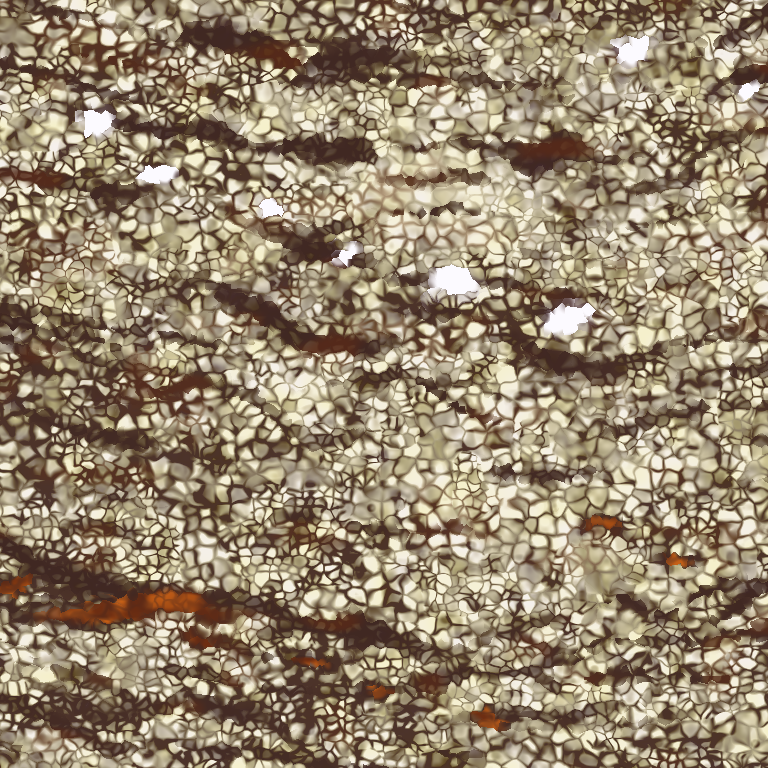
Give the GLSL for this texture, as a WebGL 1 fragment shader.

```glsl
precision highp float;
// Thin section of a fine-grained rock: pale grains, dark wavy seams, rusty lenses and white pores.
uniform vec2 u_resolution;

const vec3 UMBER = vec3(0.30, 0.20, 0.16);
const vec3 BROWN = vec3(0.42, 0.34, 0.23);
const vec3 OLIVE = vec3(0.55, 0.49, 0.40);
const vec3 SAND = vec3(0.67, 0.63, 0.51);
const vec3 CREAM = vec3(0.84, 0.80, 0.68);
const vec3 IVORY = vec3(0.96, 0.94, 0.86);
const vec3 SEAM_CORE = vec3(0.20, 0.11, 0.11);
const vec3 RUST_DARK = vec3(0.43, 0.17, 0.06);
const vec3 RUST_LIGHT = vec3(0.80, 0.38, 0.08);
const vec3 PORE_RIM = vec3(0.62, 0.57, 0.64);
const vec3 PORE_WHITE = vec3(0.99, 0.98, 1.0);
const vec2 GRAIN_COUNT = vec2(46.0, 52.0);

float hash(vec2 p) {
  vec3 q = fract(vec3(p.xyx) * 0.1031);
  q += dot(q, q.yzx + 33.33);
  return fract((q.x + q.y) * q.z);
}

vec2 hash2(vec2 p) {
  return vec2(hash(p), hash(p + 57.3));
}

float noise(vec2 p) {
  vec2 i = floor(p), f = fract(p);
  f = f * f * (3.0 - 2.0 * f);
  return mix(mix(hash(i), hash(i + vec2(1, 0)), f.x),
             mix(hash(i + vec2(0, 1)), hash(i + vec2(1, 1)), f.x), f.y);
}

vec2 noise2(vec2 p) {
  return vec2(noise(p), noise(p + 31.7)) - 0.5;
}

// x: distance to the border in cells, y: random value of the grain, zw: offset to its centre
vec4 grains(vec2 p) {
  vec2 cell = floor(p), centre = vec2(0.0);
  float nearest = 9.0, second = 9.0, id = 0.0;
  for (int j = -1; j <= 1; j++) {
    for (int i = -1; i <= 1; i++) {
      vec2 c = cell + vec2(float(i), float(j));
      vec2 offset = c + 0.05 + 0.9 * hash2(c) - p;
      float d = length(offset);
      if (d < nearest) {
        second = nearest;
        nearest = d;
        centre = offset;
        id = hash(c + 91.7);
      } else {
        second = min(second, d);
      }
    }
  }
  return vec4(0.5 * (second - nearest), id, centre);
}

// Broken, nearly horizontal bands that sag towards the right
float seams(vec2 p, float rows, float thickness, float seed) {
  float sag = 0.22 * (p.x - 0.65) * (p.x - 0.65);
  float wobble = 1.2 * noise(p * vec2(4.0, 2.0) + seed) + 0.55 * noise(p * vec2(15.0, 6.0) + seed);
  float v = (p.y - sag) * rows + wobble;
  float presence = smoothstep(0.42, 0.8, noise(vec2(p.x * 7.0 + seed, floor(v) * 7.3)));
  float width = thickness * presence * (0.3 + 1.4 * noise(p * 28.0)) + 0.001;
  return presence * (1.0 - smoothstep(0.3, 1.0, abs(fract(v) - 0.5) / width));
}

float ramp(float a, float b, float t) {
  return clamp((t - a) / (b - a), 0.0, 1.0);
}

vec3 mineral(float tone) {
  vec3 c = mix(UMBER, BROWN, ramp(0.30, 0.42, tone));
  c = mix(c, OLIVE, ramp(0.42, 0.55, tone));
  c = mix(c, SAND, ramp(0.55, 0.67, tone));
  c = mix(c, CREAM, ramp(0.67, 0.84, tone));
  return mix(c, IVORY, ramp(0.84, 0.96, tone));
}

void main() {
  vec2 p = gl_FragCoord.xy / u_resolution.y;

  // Coarse and small grains; seams and stains follow the outlines of the small ones
  vec2 q = p * GRAIN_COUNT + 0.45 * noise2(p * 75.0);
  vec4 coarse = grains(q);
  vec4 small = grains(q * 1.6 + 40.0);
  vec2 grain = mix(coarse.xy, small.xy, smoothstep(0.5, 0.6, noise(p * 23.0)));
  vec2 snapped = p + 0.75 * small.zw / (1.6 * GRAIN_COUNT);
  vec2 ragged = snapped + 0.024 * noise2(p * 26.0);

  // Nearest lens and pore, as distances relative to their size
  float lens = 9.0, pore = 9.0;
  for (int i = 0; i < 8; i++) {
    float k = float(i);
    vec2 at = vec2(fract(0.17 + 0.618 * k), 0.04 + 0.28 * fract(0.6 + 0.37 * k));
    vec2 size = i == 0 ? vec2(0.14, 0.016) : vec2(0.024, 0.009);
    lens = min(lens, length((ragged - at) / size));
    at = vec2(fract(0.12 + 0.618 * k), 0.55 + 0.42 * fract(0.7 + 0.37 * k));
    float radius = mix(0.006, 0.028, fract(0.9 + 0.76 * k)) * (0.6 + 0.8 * at.x);
    pore = min(pore, length((ragged - at) / vec2(1.4, 0.85)) / radius);
  }
  float seam = max(seams(snapped, 8.0, 0.17, 2.0), 0.9 * seams(snapped, 14.0, 0.17, 9.0));
  seam = max(seam, 0.8 * seams(snapped, 22.0, 0.20, 17.0));
  seam = max(seam, 0.9 - 0.9 * smoothstep(0.9, 1.6, lens));

  // Soft grain bodies, broken borders and dark clumps between them
  float crowding = smoothstep(0.4, 0.85, noise(p * vec2(4.5, 12.0) + 3.0));
  float width = mix(0.12, 0.32, noise(p * 40.0));
  float inside = smoothstep(-0.06, width, grain.x - 0.07 * seam - 0.05 * crowding);
  float body = mix(0.66, 1.08, grain.y) + 0.24 * (noise(p * 8.0) - 0.5);
  body += 0.24 * (noise(p * 100.0) - 0.5);
  float border = mix(0.12, 0.74, noise(p * 58.0)) - 0.1 * crowding;
  float tone = mix(border, body, inside);
  float clump = smoothstep(0.64, 0.9, noise(p * 62.0 + 11.0) + 0.08 * crowding);
  tone -= 0.42 * clump * (1.0 - 0.5 * inside);
  tone = mix(tone, 0.24, seam * (0.92 - 0.25 * inside));
  float bleached = smoothstep(0.58, 0.8, noise(p * vec2(3.5, 8.0) + 4.0));
  bleached *= smoothstep(0.5, 0.75, p.y) * smoothstep(0.2, 0.6, p.x);
  tone = mix(tone, 0.95, 0.65 * bleached * (1.0 - seam));

  vec3 color = mineral(tone);
  color.b += 0.14 * (noise(p * 42.0) - 0.52) * inside;
  color = mix(color, SEAM_CORE, 0.5 * seam * seam);

  // Rust stains and open pores
  vec3 rust = mix(RUST_DARK, RUST_LIGHT, smoothstep(0.25, 0.8, noise(p * vec2(45.0, 90.0))));
  color = mix(color, rust, (0.6 + 0.35 * inside) * (1.0 - smoothstep(0.6, 1.05, lens)));
  float stain = smoothstep(0.6, 0.85, noise(p * vec2(16.0, 26.0) + 7.0));
  color = mix(color, RUST_DARK, 0.45 * stain * max(seam, 0.6 - 0.6 * inside));
  color = mix(color, PORE_RIM, 0.35 * (1.0 - smoothstep(1.0, 1.3, pore)));
  color = mix(color, PORE_WHITE, 1.0 - smoothstep(0.8, 1.05, pore));
  gl_FragColor = vec4(clamp(color, 0.0, 1.0), 1.0);
}
```
